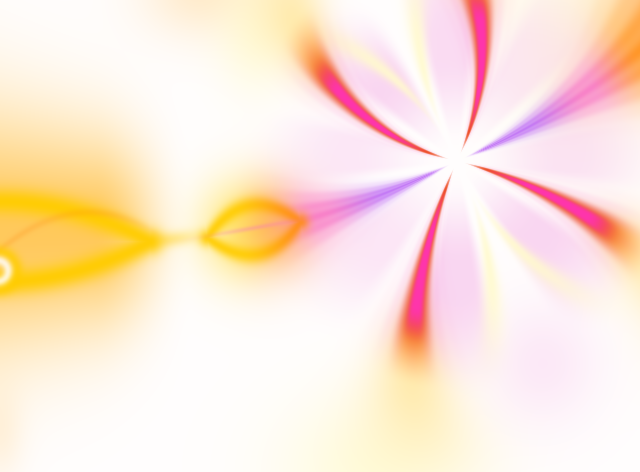
Reproduce this background procedurally as a Shadertoy shader.

```glsl
// A soft light flower: bent rays and pale petals around one centre, with a
// golden glow and two lens-shaped rings on the left. Petals are laid out in
// polar coordinates; every layer is a smooth mask mixed over near-white.

const float PI = 3.14159265;
const vec2 FLOWER = vec2(0.968, 0.659);
const vec2 EYE = vec2(0.538, 0.513);
const vec2 WEDGE = vec2(0.0, 0.488);
const vec2 BEAD = vec2(-0.005, 0.426);

const vec3 PAPER = vec3(1.0, 0.992, 0.992);
const vec3 PETAL = vec3(0.97, 0.79, 0.93);
const vec3 CREAM = vec3(1.0, 0.98, 0.80);
const vec3 PEACH = vec3(1.0, 0.89, 0.72);
const vec3 AMBER = vec3(1.0, 0.75, 0.25);
const vec3 GOLD = vec3(1.0, 0.80, 0.0);
const vec3 ORANGE = vec3(1.0, 0.55, 0.08);
const vec3 EMBER = vec3(0.92, 0.30, 0.06);
const vec3 MAGENTA = vec3(1.0, 0.20, 0.70);
const vec3 PINK = vec3(0.97, 0.46, 0.77);
const vec3 VIOLET = vec3(0.74, 0.42, 0.96);

// Rays: angle at the centre, bend per unit radius (degrees), end radius
const vec3 HOT_RAYS[4] = vec3[4](
    vec3(64.0, 55.0, 0.43), vec3(167.5, -62.0, 0.42),
    vec3(-14.4, -29.0, 0.43), vec3(246.5, 25.0, 0.45));
const vec3 VIOLET_RAYS[2] = vec3[2](
    vec3(22.0, 20.0, 0.90), vec3(207.0, -17.0, 0.43));
// Petals: angle (degrees), length, strength
const vec3 PETALS[8] = vec3[8](
    vec3(132.0, 0.37, 0.75), vec3(94.0, 0.46, 0.65),
    vec3(54.0, 0.46, 0.42), vec3(3.0, 0.42, 0.50),
    vec3(-44.0, 0.42, 0.75), vec3(-90.0, 0.46, 0.75),
    vec3(226.0, 0.42, 0.45), vec3(176.0, 0.40, 0.42));
// Cream veins: angle and bend
const vec2 VEINS[4] = vec2[4](
    vec2(118.0, -38.0), vec2(116.0, 52.0), vec2(-64.0, -38.0), vec2(-66.0, 48.0));

float bell(float x) { return exp(-x * x); }
float blob(vec2 p, vec2 centre, vec2 size) {
    vec2 q = (p - centre) / size;
    return exp(-dot(q, q));
}
float turnFrom(float angle, float degreesTo) {
    return mod(angle - radians(degreesTo) + PI, 2.0 * PI) - PI;
}
// Outline of a lens whose two sides are parabolas
float lensRing(vec2 q, vec2 halfSize, float width) {
    float t = q.x / halfSize.x;
    float side = halfSize.y * max(1.0 - t * t, 0.0);
    float beyond = max(abs(t) - 1.0, 0.0) * halfSize.x;
    return bell(length(vec2(abs(q.y) - side, beyond)) / width);
}

vec3 addPetals(vec3 col, float r, float angle) {
    for (int i = 0; i < 8; i++) {
        vec3 s = PETALS[i];
        float d = abs(turnFrom(angle, s.x)) / 0.29;
        float body = (1.0 - smoothstep(0.45, 1.0, d)) * smoothstep(0.02, 0.22, r);
        body *= 1.0 - smoothstep(0.6, 1.15, r / s.y + 0.15 * d * d);
        col = mix(col, PETAL, body * s.z);
    }
    for (int i = 0; i < 4; i++) {
        float d = turnFrom(angle, VEINS[i].x + VEINS[i].y * r);
        float fade = smoothstep(0.06, 0.22, r) * (1.0 - smoothstep(0.25, 0.52, r));
        col = mix(col, CREAM, bell(d / (0.03 + 0.12 * r)) * fade * 0.85);
    }
    return col;
}

vec3 addRays(vec3 col, float r, float angle) {
    float root = smoothstep(0.015, 0.07, r);
    for (int i = 0; i < 2; i++) {
        vec3 s = VIOLET_RAYS[i];
        float d = turnFrom(angle, s.x + s.y * r) / (0.045 + 0.40 * r);
        vec3 tint = mix(VIOLET, PINK, smoothstep(0.16, 0.31, r));
        tint = mix(tint, ORANGE, smoothstep(0.32, 0.45, r));
        float streak = 0.93 + 0.07 * cos(d * 14.0);
        float fade = root * (1.0 - smoothstep(s.z - 0.12, s.z + 0.05, r));
        col = mix(col, tint, bell(d) * fade * streak * 0.9);
    }
    for (int i = 0; i < 4; i++) {
        vec3 s = HOT_RAYS[i];
        float d = turnFrom(angle, s.x + s.y * r) / (0.04 + 0.13 * r);
        float fade = root * (1.0 - smoothstep(s.z - 0.10, s.z + 0.04, r));
        float tail = smoothstep(0.25, s.z, r) * (1.0 - smoothstep(s.z, s.z + 0.30, r));
        float streak = 0.85 + 0.15 * cos(d * 7.0);
        col = mix(col, mix(CREAM, AMBER, 0.35), bell(d / 1.8) * tail * 0.8);
        col = mix(col, PINK, bell(d / 1.9) * fade * streak * 0.38);
        vec3 shell = mix(EMBER, ORANGE, smoothstep(s.z - 0.12, s.z, r));
        col = mix(col, shell, exp(-pow(abs(d), 3.0)) * fade * 0.95);
        float core = smoothstep(0.04, 0.16, r) * (1.0 - smoothstep(s.z - 0.13, s.z - 0.05, r));
        col = mix(col, MAGENTA, exp(-pow(abs(d) / 0.6, 4.0)) * core * 0.95);
    }
    return col;
}

vec3 addGlow(vec3 col, vec2 p) {
    // Broad golden haze and its wedge of brighter bands
    float haze = bell((p.y - 0.51) / (0.25 - 0.22 * min(p.x, 0.5)));
    haze *= 1.0 - smoothstep(0.20, 0.41, p.x);
    col = mix(col, AMBER, haze * 0.85);
    col = mix(col, GOLD, lensRing(p - WEDGE, vec2(0.318, 0.085), 0.027) * 0.95);
    float arc = 0.55 - 2.2 * pow(p.x - 0.19, 2.0);
    col = mix(col, ORANGE, bell((p.y - arc) / 0.009) * (1.0 - smoothstep(0.2, 0.38, p.x)) * 0.22);
    float thread = bell((p.y - 0.488 - 0.12 * (p.x - 0.32)) / 0.016);
    thread *= smoothstep(0.27, 0.32, p.x) * (1.0 - smoothstep(0.36, 0.47, p.x));
    col = mix(col, GOLD, thread * 0.4);
    // Small pale bead on the left border
    float bead = length(p - BEAD);
    col = mix(col, GOLD, bell((bead - 0.04) / 0.014) * 0.8);
    col = mix(col, PAPER, bell((bead - 0.022) / 0.010) * 0.8);
    // Halo that holds the eye
    vec3 halo = mix(vec3(1.0, 0.87, 0.28), vec3(1.0, 0.62, 0.40), smoothstep(0.46, 0.66, p.x));
    return mix(col, halo, blob(p, EYE, vec2(0.105, 0.105)) * 0.9);
}

void mainImage(out vec4 fragColor, in vec2 fragCoord) {
    vec2 p = fragCoord / iResolution.y;
    vec2 fromFlower = p - FLOWER;
    float r = length(fromFlower);
    float angle = atan(fromFlower.y, fromFlower.x);

    // Faint washes along the borders
    vec3 col = PAPER;
    col = mix(col, PEACH, blob(p, vec2(0.43, 1.02), vec2(0.13, 0.10)) * 0.7);
    col = mix(col, CREAM, blob(p, vec2(0.54, 0.92), vec2(0.08, 0.12)) * 0.6);
    col = mix(col, CREAM, blob(p, vec2(0.80, 0.0), vec2(0.20, 0.16)) * 0.7);
    col = mix(col, CREAM, blob(p, vec2(1.25, 0.93), vec2(0.16, 0.22)) * 0.7);
    col = mix(col, PETAL, blob(p, vec2(1.15, 0.23), vec2(0.12, 0.13)) * 0.4);
    col = mix(col, PEACH, blob(p, vec2(0.0, 0.08), vec2(0.05, 0.10)) * 0.4);

    col = addPetals(col, r, angle);
    col = addGlow(col, p);
    col = addRays(col, r, angle);

    // Eye-shaped ring, tilted along the left ray
    vec2 q = mat2(0.985, -0.173, 0.173, 0.985) * (p - EYE);
    vec3 ringTint = mix(GOLD, ORANGE, smoothstep(-0.04, 0.11, q.x));
    col = mix(col, ringTint, lensRing(q, vec2(0.10, 0.052), 0.018) * 0.9);
    float slit = bell((q.y - 0.004) / 0.005) * bell(q.x / 0.09);
    col = mix(col, PINK, slit * 0.35);

    fragColor = vec4(clamp(col, 0.0, 1.0), 1.0);
}
```
